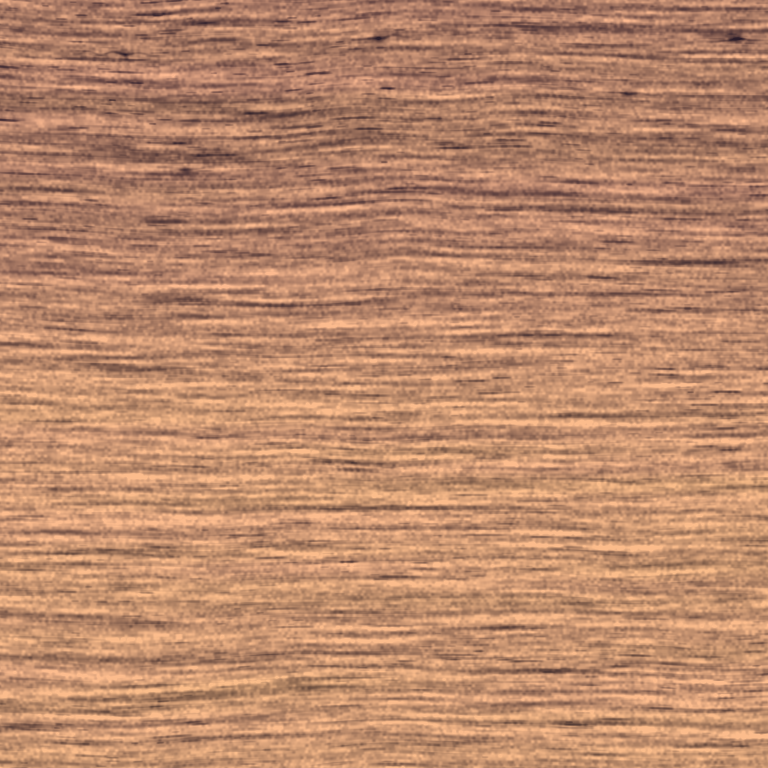
This texture is drawn by a Shadertoy shader. Its source:

```glsl
// A plank of warm brown wood with fine, nearly horizontal grain.
// Stretched noise layers give the fibers, spindle-shaped cells give the dark
// pores, and a few small knots are scattered over the darker upper part.

const vec3 INK   = vec3(0.17, 0.12, 0.16);
const vec3 UMBER = vec3(0.44, 0.31, 0.27);
const vec3 PEACH = vec3(0.92, 0.68, 0.52);
const vec3 OLIVE_SHIFT = vec3(-0.008, 0.006, -0.020);
const vec3 MAUVE_SHIFT = vec3(0.000, -0.010, 0.012);

float hash(vec2 p) {
    vec3 q = fract(p.xyx * 0.1031);
    q += dot(q, q.yzx + 33.33);
    return fract((q.x + q.y) * q.z);
}

// Smooth random values along one row; every row has its own offset
float rowNoise(float x, float row, float seed) {
    x += 97.0 * hash(vec2(row, seed));
    float i = floor(x), f = fract(x);
    f *= f * (3.0 - 2.0 * f);
    return mix(hash(vec2(i, row + seed)), hash(vec2(i + 1.0, row + seed)), f);
}

// Centered noise without aligned columns, range -0.5 to 0.5
float fiber(vec2 p, float seed) {
    float row = floor(p.y), f = fract(p.y);
    f *= f * (3.0 - 2.0 * f);
    return mix(rowNoise(p.x, row, seed), rowNoise(p.x, row + 1.0, seed), f) - 0.5;
}

// Difference of neighboring rows: alternating streaks without broad drift
float streaks(vec2 p, float seed) {
    return fiber(p, seed) - fiber(p + vec2(0.0, 1.0), seed);
}

// Short dark spindles, at most one in each cell
float pores(vec2 p, vec2 cells, float share, float seed) {
    p *= cells;
    float row = floor(p.y);
    p.x += 53.0 * hash(vec2(row, seed));
    vec2 id = vec2(floor(p.x), row + seed);
    vec2 q = fract(p) - 0.5;
    q.y -= 0.3 * (hash(id + 17.3) - 0.5);
    float halfLength = mix(0.15, 0.48, hash(id + 41.7));
    float taper = max(1.0 - pow(q.x / halfLength, 2.0), 0.0);
    float body = smoothstep(1.0, 0.1, abs(q.y) / 0.34) * smoothstep(0.0, 0.9, taper);
    float strength = mix(0.2, 1.0, hash(id + 71.9));
    return body * strength * step(hash(id + 5.1), share);
}

// Small dark knots, each with a thin crack along the grain
float knots(vec2 p, float count) {
    float dark = 0.0;
    for (float i = 0.0; i < count; i++) {
        vec2 center = vec2(hash(vec2(i, 3.7)), mix(0.75, 0.98, hash(vec2(i, 8.2))));
        vec2 d = p - center;
        d.y += 0.006 * fiber(p * vec2(60.0, 30.0), 91.0);
        vec2 core = d / vec2(0.008, 0.005);
        vec2 crack = d / vec2(0.045, 0.002);
        float size = mix(0.5, 1.0, hash(vec2(i, 14.6)));
        dark += size * (exp(-dot(core, core)) + 0.6 * exp(-dot(crack, crack)));
    }
    return dark;
}

// Broad light and dark zones from bottom to top
float zoneTone(float y) {
    float tone = mix(0.80, 0.54, smoothstep(0.42, 0.78, y));
    return tone - 0.07 * exp(-pow((y - 0.18) / 0.07, 2.0));
}

// Gentle waves that bend the grain
vec2 bendGrain(vec2 p) {
    p.y += 0.026 * fiber(p * vec2(2.6, 2.4), 11.0);
    p.y += 0.006 * fiber(p * vec2(9.0, 7.0), 12.0);
    return p;
}

void mainImage(out vec4 fragColor, in vec2 fragCoord) {
    vec2 uv = fragCoord / iResolution.xy;
    vec2 p = bendGrain(uv);
    float upper = smoothstep(0.35, 0.75, uv.y);

    // Fibers from wide bands to fine grain
    float tone = zoneTone(p.y);
    tone += 0.15 * streaks(p * vec2(2.5, 60.0), 22.0);
    tone += 0.36 * streaks(p * vec2(5.0, 118.0), 23.0);
    tone += 0.44 * streaks(p * vec2(12.0, 178.0), 24.0);
    tone += 0.38 * fiber(p * vec2(50.0, 250.0), 25.0);
    tone += 0.42 * fiber(p * vec2(240.0, 256.0), 26.0);

    // Thin, long dark lines between the fibers
    float longLine = smoothstep(0.14, 0.46, fiber(p * vec2(3.2, 150.0), 27.0));
    float shortLine = smoothstep(0.16, 0.46, fiber(p * vec2(14.0, 185.0), 28.0));
    tone -= 0.27 * longLine + 0.30 * shortLine;

    // Faint upright scratches in the light zone
    float scratchBand = exp(-pow((uv.y - 0.385) / 0.03, 2.0));
    tone += 0.20 * scratchBand * fiber(uv * vec2(220.0, 45.0), 31.0);

    // Pores gather in irregular patches
    float patches = clamp(0.65 + 1.2 * fiber(p * vec2(3.0, 14.0), 41.0), 0.0, 1.0);
    float depth = patches * mix(0.75, 1.0, upper);
    tone -= 0.90 * depth * pores(p, vec2(13.0, 130.0), 0.15, 51.0);
    tone -= 0.55 * depth * pores(p, vec2(30.0, 170.0), 0.22, 52.0);
    tone -= 1.10 * knots(p, 5.0);

    // Tone to color, with olive streaks below and mauve ones above
    vec3 color = mix(UMBER, PEACH, clamp(tone, 0.0, 1.15));
    color = mix(color, INK, clamp(-tone / 0.75, 0.0, 1.0));
    float hue = 0.5 + fiber(p * vec2(2.0, 45.0), 61.0);
    color += hue * mix(OLIVE_SHIFT, MAUVE_SHIFT, upper);
    fragColor = vec4(color, 1.0);
}
```
